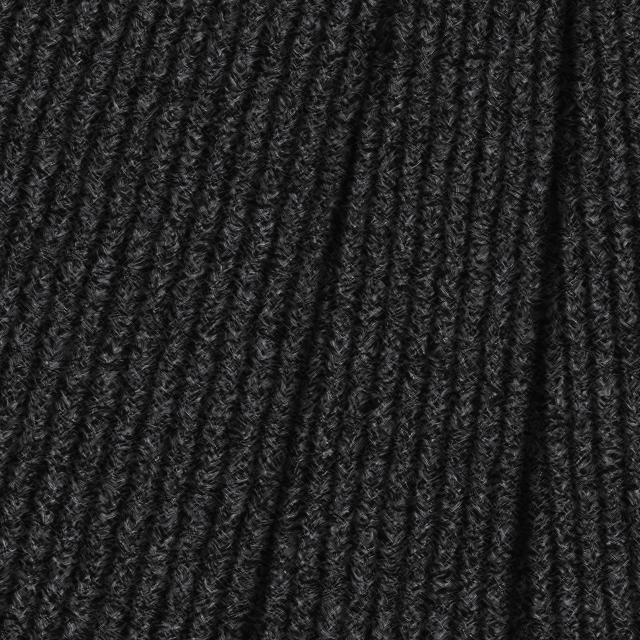
A Shadertoy shader for this texture:

```glsl
// Charcoal ribbed knit in three overlapping folds with slanted ribs and fuzzy yarn.

const float TAU = 6.2831853;

float hash(vec2 p) {
    vec3 q = fract(p.xyx * 0.1031);
    q += dot(q, q.yzx + 33.33);
    return fract((q.x + q.y) * q.z);
}

float noise(vec2 p) {
    vec2 i = floor(p), f = fract(p);
    f = f * f * (3.0 - 2.0 * f);
    return mix(mix(hash(i), hash(i + vec2(1, 0)), f.x),
               mix(hash(i + vec2(0, 1)), hash(i + vec2(1, 1)), f.x), f.y);
}

// Brightness of the knit; x counts ribs, y counts stitches.
float knit(vec2 q) {
    q.x += 0.14 * (noise(q * vec2(0.8, 0.45)) - 0.5);
    q.x += 0.14 * (noise(q * vec2(4.0, 2.2) + 11.0) - 0.5);
    q.y += 0.7 * noise(q * vec2(1.0, 0.4) + 40.0);
    float rib = floor(q.x);
    float across = fract(q.x) - 0.5;
    float row = q.y + hash(vec2(rib, 7.0));

    // Two uneven legs of yarn rise outward from the middle of each rib.
    float leg = row - 2.0 * abs(across + 0.06) + 0.3 * noise(q * vec2(3.0, 2.0) + 30.0);
    float strand = 0.5 + 0.5 * cos(TAU * leg);

    // Rounded rib whose edges bulge with every stitch, above a dim gap.
    float edge = 0.48 + 0.05 * cos(TAU * row);
    float body = 0.25 + 0.75 * (1.0 - smoothstep(0.20, edge, abs(across)));
    float tilt = 1.0 - 0.2 * across;

    // Short fibres run along the legs.
    vec2 along = vec2(q.x * 7.0, leg * 9.0) + 60.0;
    float fibre = 0.5 * noise(along) + 0.5 * noise(along * vec2(1.5, 1.6) + 19.0);
    return body * tilt * (0.42 + 0.26 * strand) * (2.0 * fibre);
}

// Fine hairs crossing in two directions.
float hairs(vec2 p) {
    p += 0.016 * vec2(noise(p * 34.0), noise(p * 34.0 + 50.0));
    float rising = noise(vec2(p.x + 0.6 * p.y, p.y - 0.6 * p.x) * vec2(110.0, 310.0) + 400.0);
    float falling = noise(vec2(p.x - 0.8 * p.y, p.y + 0.8 * p.x) * vec2(110.0, 310.0) + 700.0);
    return smoothstep(0.28, 0.95, max(rising, falling));
}

void mainImage(out vec4 fragColor, in vec2 fragCoord) {
    vec2 p = fragCoord / iResolution.xy;
    float drop = 1.0 - p.y;

    // Signed distances to the right of the two fold edges.
    float wobble = 0.006 * (noise(vec2(p.y * 9.0, 3.0)) - 0.5);
    float fromLeftFold = p.x - (0.60 - 0.215 * drop) + wobble;
    float fromRightFold = p.x - (0.888 - 0.095 * drop) - wobble;

    // Each panel has its own slant, and its ribs fan out downward.
    vec2 leftRibs = vec2(-fromLeftFold / (0.0440 + 0.005 * drop), (p.y + 0.24 * p.x) / 0.0235);
    vec2 midRibs = vec2(-fromRightFold / (0.0385 + 0.005 * drop), (p.y + 0.09 * p.x) / 0.0225);
    vec2 rightRibs = vec2((p.x - 0.885 - 0.07 * drop) / 0.041, (p.y - 0.07 * p.x) / 0.0225);

    // Panels round off at their edges and shade the one below.
    float left = knit(leftRibs + 20.0) * mix(0.65, 1.0, smoothstep(0.0, 0.04, -fromLeftFold));
    float mid = knit(midRibs + 70.0) * mix(0.1, 1.0, smoothstep(0.0, 0.024, fromLeftFold))
              * mix(0.7, 1.0, smoothstep(0.0, 0.025, -fromRightFold));
    float right = knit(rightRibs + 120.0) * mix(0.1, 1.0, smoothstep(0.004, 0.045, fromRightFold));

    float light = mix(left, mid, smoothstep(-0.002, 0.002, fromLeftFold));
    light = mix(light, right, smoothstep(-0.002, 0.002, fromRightFold));

    // Loose hairs and a fine grain of wool.
    float hair = hairs(p);
    float grain = noise(p * 330.0 + 33.0);
    light *= (0.35 + 1.3 * hair) * (0.75 + 0.5 * grain);

    float tone = 0.018 + 0.022 * hair + 0.27 * light;
    fragColor = vec4(tone * vec3(0.99, 0.995, 1.025), 1.0);
}
```
